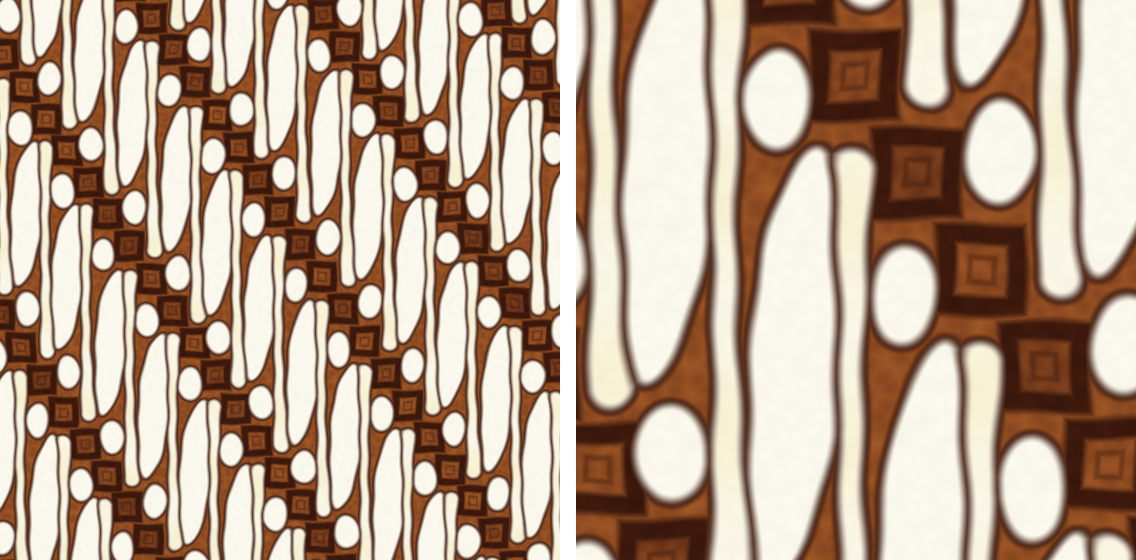
Left: the whole. Right: its middle third, enlarged.
Write a WebGL 1 fragment shader that draws this pattern.

```glsl
precision highp float;
// Diagonal batik cloth: cream leaves, long strips and ovals between bands of brown squares.

#define SPAN 768.0              // cloth units across the canvas
#define ORIGIN vec2(380.0, 322.0)
#define STEP_ALONG vec2(58.3, 88.3)
#define STEP_ACROSS vec2(206.0, -49.0)
#define SEAM 1.5                // half width of lines between touching shapes
#define BLEED 3.0               // softness of the dyed edges
#define JITTER 3.5              // hand-drawn offset of each motif
#define SQUARE_HALF 12.5
#define CREAM vec3(0.99, 0.98, 0.935)
#define DARK vec3(0.20, 0.075, 0.04)
#define BROWN vec3(0.40, 0.19, 0.09)
#define ORANGE vec3(0.64, 0.35, 0.15)

uniform vec2 u_resolution;

vec2 hash2(vec2 p) {
  vec3 q = fract(vec3(p.xyx) * vec3(0.1031, 0.1030, 0.0973));
  q += dot(q, q.yzx + 33.33);
  return fract((q.xx + q.yz) * q.zy);
}

// Distance to the nearest random point, one point per unit cell.
float cellNoise(vec2 p) {
  vec2 cell = floor(p);
  float nearest = 2.0;
  for (int y = -1; y <= 1; y++) {
    for (int x = -1; x <= 1; x++) {
      vec2 c = cell + vec2(float(x), float(y));
      nearest = min(nearest, length(c + hash2(c) - p));
    }
  }
  return nearest;
}

float ellipse(vec2 q, vec2 r) {
  q += 0.001;
  float k = length(q / r);
  return k * (k - 1.0) / length(q / (r * r));
}

// Leaf with an S-shaped spine, leaning left towards its foot.
float leaf(vec2 q) {
  float u = clamp(q.y / 99.0 - 1.0, -1.1, 1.1);
  float spine = -23.0 - 3.0 * u - 8.0 * u * u * u;
  return ellipse(vec2(q.x - spine, q.y - 99.0), vec2(20.0, 99.0));
}

// Long strip, narrow in the middle and swollen at both ends.
float strip(vec2 q) {
  float y = clamp(q.y, 10.0, 287.0);
  float u = y / 150.0 - 1.0;
  float center = 3.0 + 2.0 * u + 2.0 * u * u;
  float radius = 5.0 + 5.5 * u * u;
  return length(vec2(q.x - center, q.y - y)) - radius;
}

float square(vec2 q) {
  q = abs(q);
  return max(q.x, q.y) - SQUARE_HALF;
}

// Keep the two smallest distances.
void addShape(inout vec2 nearest, float d) {
  nearest = vec2(min(nearest.x, d), min(nearest.y, max(nearest.x, d)));
}

void main() {
  vec2 uv = gl_FragCoord.xy / u_resolution;
  vec2 p = vec2(uv.x, 1.0 - uv.y) * SPAN;
  p += 0.8 * sin(p.yx * 0.11 + 1.5 * sin(p * 0.047));

  // Skewed lattice coordinates, centred on the middle of the strip.
  vec2 a = STEP_ALONG;
  vec2 b = STEP_ACROSS;
  vec2 rel = p - ORIGIN;
  vec2 mid = rel - vec2(0.0, 150.0);
  float area = a.x * b.y - a.y * b.x;
  vec2 home = floor(vec2(mid.x * b.y - mid.y * b.x, a.x * mid.y - a.y * mid.x) / area + 0.5);

  vec2 shapes = vec2(1000.0);
  float strips = 1000.0;
  float tile = 1000.0;
  float tileTint = 0.5;
  for (int i = -2; i <= 2; i++) {
    for (int j = -1; j <= 1; j++) {
      vec2 id = home + vec2(float(i), float(j));
      vec2 rnd = hash2(id + 57.0);
      vec2 q = rel - id.x * a - id.y * b - (rnd - 0.5) * JITTER;
      float s = strip(q);
      strips = min(strips, s);
      addShape(shapes, s);
      addShape(shapes, leaf(q));
      addShape(shapes, ellipse(q - vec2(27.0, 68.0), vec2(15.5, 22.5) + 2.0 * (rnd - 0.5)));
      addShape(shapes, ellipse(q - vec2(-21.0, 229.0), vec2(16.0, 22.5) + 2.0 * (rnd.yx - 0.5)));
      for (int k = 0; k < 2; k++) {
        float t = square(q - vec2(33.0, 12.0) - float(k) * 0.5 * a);
        if (t < tile) {
          tile = t;
          tileTint = k == 0 ? rnd.x : rnd.y;
        }
      }
    }
  }

  // Brown ground with uneven dye, darker around the shapes and the squares.
  float mottle = cellNoise(p / 9.0);
  float inTile = smoothstep(1.0, -3.0, tile);
  float dye = mix(0.75, 0.15 + 0.6 * tileTint, inTile) + 0.5 * (mottle - 0.5);
  vec3 ground = mix(BROWN, ORANGE, clamp(dye, 0.0, 1.0));
  float ink = (1.0 - smoothstep(6.0, 11.0, tile)) * (1.0 - inTile);
  ink = max(ink, 1.0 - smoothstep(1.0, 5.0, shapes.x));
  ink = max(ink, 0.4 * inTile * smoothstep(2.5, 0.0, abs(tile + 7.0)));
  ground = mix(ground, DARK, ink * (0.85 + 0.15 * mottle));

  // Undyed cloth, split by thin seams and faintly yellow along the strips.
  float edge = max(shapes.x, SEAM - 0.5 * (shapes.y - shapes.x));
  float yellow = 0.5 * smoothstep(1.0, -3.0, strips) * (0.6 + 0.4 * sin(p.y * 0.06 + sin(p.x * 0.03)));
  vec3 cloth = mix(CREAM, vec3(0.97, 0.93, 0.74), yellow) - 0.02 * mottle;
  gl_FragColor = vec4(mix(cloth, ground, smoothstep(-BLEED, BLEED, edge)), 1.0);
}
```
